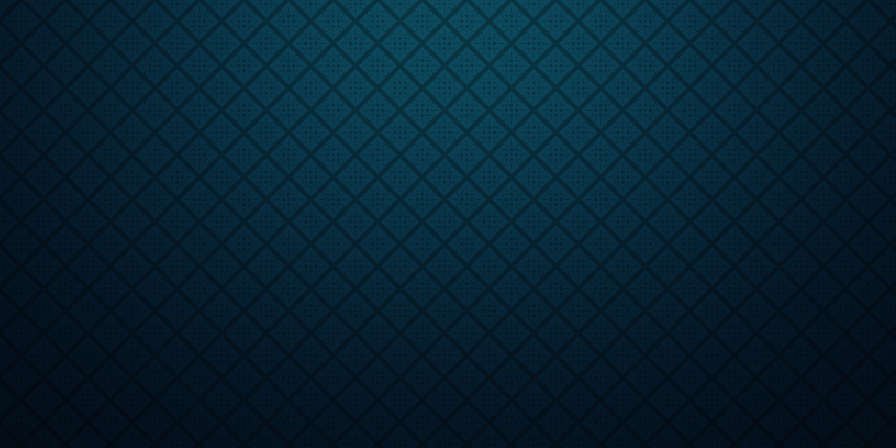
Give the GLSL for this pattern, as a Shadertoy shader.

```glsl
#define REPEATS_DOWN 10.05
#define ANCHOR vec2(-0.107, 0.005)
#define BAND_EDGE 0.435
#define BAND_SHADE 0.77
#define MOTIF_SHADE 1.09
#define GLOW_CENTER vec2(0.02, 0.48)
#define GLOW_SIZE vec2(0.85, 0.70)
#define GLOW_COLOR vec3(0.045, 0.265, 0.335)
#define EDGE_COLOR vec3(0.010, 0.042, 0.082)
#define GRAIN_SCALE 256.0
#define GRAIN_AMOUNT 0.05

float hash(vec2 p) {
    vec3 q = fract(vec3(p.xyx) * 0.1031);
    q += dot(q, q.yzx + 33.33);
    return fract((q.x + q.y) * q.z);
}

float noise(vec2 p) {
    vec2 cell = floor(p), f = fract(p);
    f = f * f * (3.0 - 2.0 * f);
    float low = mix(hash(cell), hash(cell + vec2(1, 0)), f.x);
    float high = mix(hash(cell + vec2(0, 1)), hash(cell + vec2(1, 1)), f.x);
    return mix(low, high, f.y);
}

float circle(vec2 p, vec2 center, float radius) {
    return length(p - center) - radius;
}

// Wrap the plane into diamonds centred on a staggered lattice
vec2 diamondCell(vec2 p) {
    vec2 diagonal = vec2(p.x + p.y, p.x - p.y);
    diagonal -= floor(diagonal + 0.5);
    return 0.5 * vec2(diagonal.x + diagonal.y, diagonal.x - diagonal.y);
}

// Four pointed leaves joined by small diagonal lobes
float leafDistance(vec2 p) {
    float body = length(p) - 0.20;
    float side = circle(p, vec2(0.27, 0.07), 0.085);
    float lobe = circle(p, vec2(0.17, 0.17), 0.055);
    float tip = max(dot(p - vec2(0.43, 0.0), vec2(0.78, 0.62)), 0.25 - p.x);
    float leaf = min(min(body, side), min(lobe, tip));
    return max(leaf, (p.x + p.y - BAND_EDGE) * 0.707);
}

// Dark centre, four petals and short leaf veins
float cutDistance(vec2 p) {
    float heart = length(p) - 0.032;
    float petal = length((p - vec2(0.115, 0.0)) * vec2(1.0, 0.8)) - 0.036;
    float gap = circle(p, vec2(0.115, 0.115), 0.024);
    float vein = length(vec2(max(abs(p.x - 0.275) - 0.045, 0.0), p.y)) - 0.009;
    return min(min(heart, petal), min(gap, vein));
}

void mainImage(out vec4 fragColor, in vec2 fragCoord) {
    vec2 uv = (fragCoord - 0.5 * iResolution.xy) / iResolution.y;
    float blur = 0.6 * REPEATS_DOWN / iResolution.y;

    // Eightfold symmetry inside each diamond
    vec2 p = abs(diamondCell((uv - ANCHOR) * REPEATS_DOWN));
    p = vec2(max(p.x, p.y), min(p.x, p.y));
    float leaf = smoothstep(blur, -blur, leafDistance(p));
    float cut = smoothstep(blur, -blur, cutDistance(p));
    float motif = leaf * (1.0 - 0.85 * cut);

    // Light falling from the top centre
    vec2 offset = (uv - GLOW_CENTER) / GLOW_SIZE;
    float glow = exp(-dot(offset, offset));
    vec3 color = mix(EDGE_COLOR, GLOW_COLOR, glow);
    color.b += 0.05 * glow * (1.0 - glow);

    // Tone-on-tone weave with faint grain
    color *= mix(BAND_SHADE, MOTIF_SHADE, motif);
    color *= 1.0 + GRAIN_AMOUNT * (noise((uv + 2.0) * GRAIN_SCALE) - 0.5);
    fragColor = vec4(color, 1.0);
}
```
